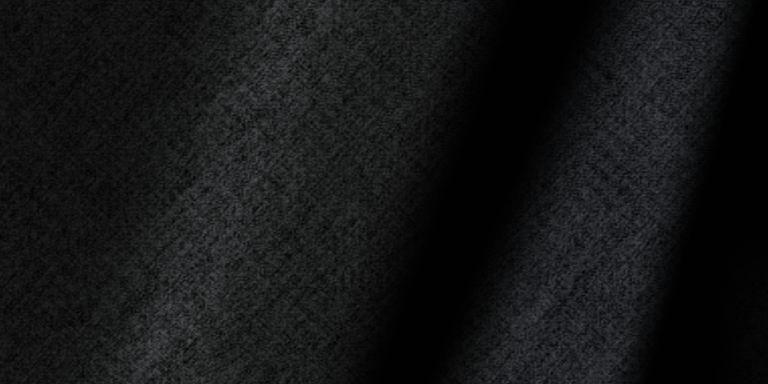
A WebGL 1 fragment shader for this texture:

```glsl
precision highp float;

uniform vec2 u_resolution;

float hash(vec2 p) {
  return fract(sin(dot(p, vec2(127.1, 311.7))) * 43758.5453);
}

float noise(vec2 p) {
  vec2 i = floor(p);
  vec2 f = fract(p);
  f = f * f * (3.0 - 2.0 * f);
  return mix(mix(hash(i), hash(i + vec2(1.0, 0.0)), f.x),
             mix(hash(i + vec2(0.0, 1.0)), hash(i + vec2(1.0, 1.0)), f.x), f.y);
}

float bell(float x, float width) {
  return exp(-x * x / (width * width));
}

// Soft light across the slanted folds
float foldLight(vec2 p) {
  float s = p.x - 0.38 * p.y;
  float wide = 0.074 + 0.038 * smoothstep(0.08, 0.42, s);
  wide += 0.058 * bell(s - 0.40, 0.14);
  wide -= 0.012 * bell(length(p - vec2(0.15, 0.75)), 0.4);
  wide *= 1.0 - smoothstep(0.76, 1.0, s + 0.015 * (p.y - 0.5));

  float edge = p.x - 0.29 * p.y;
  float narrow = 0.142 * smoothstep(1.11, 1.36, s + 0.05 * (0.5 - p.y));
  narrow *= 1.0 - smoothstep(1.56, 1.70, edge);

  float corner = 0.022 * smoothstep(1.82, 2.0, p.x) * (1.0 - smoothstep(0.1, 0.5, p.y));
  return wide + narrow + corner;
}

// Crossed diagonal threads with fine grain, centred on zero
float weave(vec2 p) {
  vec2 q = vec2(0.66 * p.x + 0.75 * p.y, 0.75 * p.x - 0.66 * p.y);
  float rising = noise(q * vec2(14.0, 150.0));
  float falling = noise(q.yx * vec2(17.0, 160.0) + 37.0);
  float knots = noise(q * vec2(95.0, 170.0) + 11.0);
  float grain = noise(p * vec2(190.0, 230.0) + 71.0);
  float cloud = noise(q * vec2(9.0, 26.0) + 5.0);
  float twill = sin(q.x * 420.0 + 2.0 * rising) * sin(q.y * 380.0 + 2.0 * falling);
  return 0.40 * (rising - 0.5) + 0.36 * (falling - 0.5) + 0.62 * (knots - 0.5)
       + 0.75 * (grain - 0.5) + 0.18 * (cloud - 0.5) + 0.10 * twill;
}

void main() {
  vec2 p = gl_FragCoord.xy / u_resolution.y;
  float light = foldLight(p);
  float threads = weave(p);

  // Threads fade with the light inside the folds
  float value = light * max(1.0 + 1.05 * threads, 0.0);

  // Sparse bright lint
  float lint = smoothstep(0.93, 1.0, noise(p * 120.0 + 19.0));
  value += 0.28 * light * lint;

  // Neutral cloth, cooler toward the right fold
  vec3 tint = mix(vec3(0.98, 1.0, 1.01), vec3(0.94, 0.99, 1.06),
                  smoothstep(1.1, 1.4, p.x));
  gl_FragColor = vec4(value * tint + vec3(0.002, 0.002, 0.003), 1.0);
}
```
